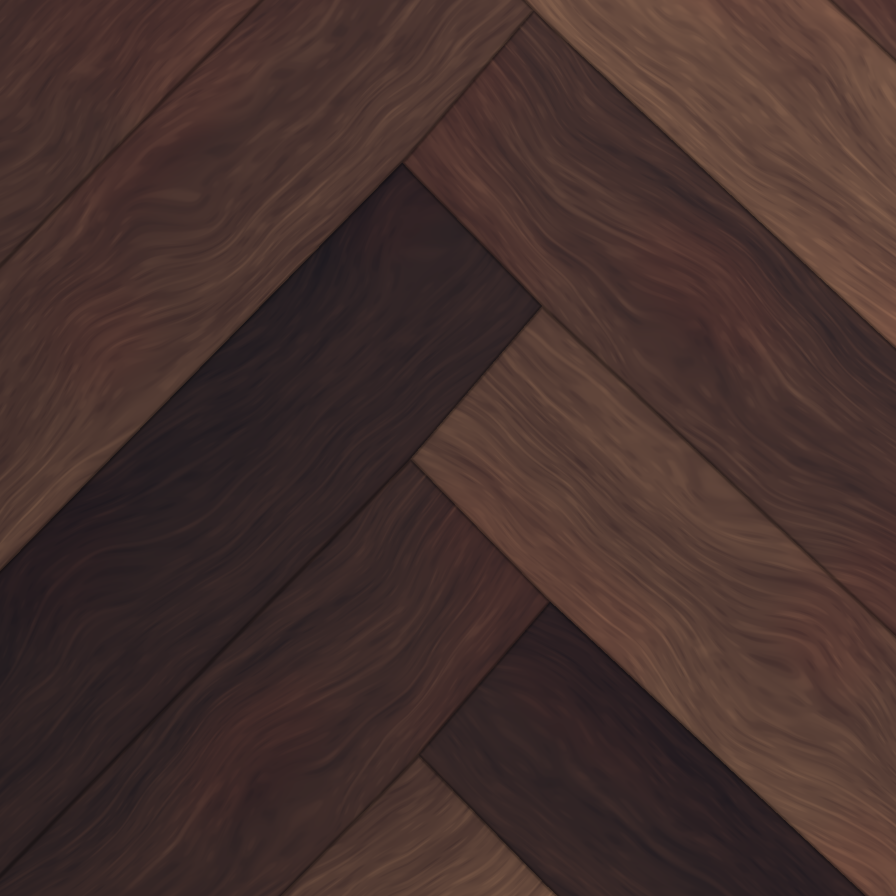
Write a WebGL 1 fragment shader that draws this texture.

```glsl
precision highp float;
// Dark walnut herringbone floor: one zigzag seam of diagonal planks with wavy grain.
uniform vec2 u_resolution;

float hash(vec2 p) {
  vec3 q = fract(vec3(p.xyx) * 0.1031);
  q += dot(q, q.yzx + 33.33);
  return fract((q.x + q.y) * q.z);
}

float noise(vec2 p) {
  vec2 i = floor(p), f = fract(p);
  f = f * f * (3.0 - 2.0 * f);
  return mix(mix(hash(i), hash(i + vec2(1.0, 0.0)), f.x),
             mix(hash(i + vec2(0.0, 1.0)), hash(i + vec2(1.0, 1.0)), f.x), f.y);
}

// Lightness of each plank, counted down the seam; others are random
float plankTone(float id, bool left) {
  if (id < -2.5 || id > 2.5) return 0.2 + 0.4 * hash(vec2(id, 5.0));
  if (left) return id < -1.5 ? 0.38 : id < -0.5 ? 0.50 : id < 0.5 ? 0.06 : id < 1.5 ? 0.29 : 0.74;
  return id < -1.5 ? 0.76 : id < -0.5 ? 0.41 : id < 0.5 ? 0.67 : 0.12;
}

vec3 walnut(float tone) {
  vec3 dark = vec3(0.165, 0.128, 0.138);
  vec3 middle = vec3(0.265, 0.185, 0.172);
  vec3 light = vec3(0.445, 0.325, 0.262);
  return tone < 0.4 ? mix(dark, middle, max(tone, -0.2) / 0.4)
                    : mix(middle, light, (tone - 0.4) / 0.6);
}

vec3 parquet(vec2 p) {
  // Oblique lattice along both plank directions, bent slightly beside the seam
  vec2 d = vec2(p.x - 0.449, 0.818 - p.y);
  d.y += 0.144 * max(0.0, 0.455 - p.x) + 0.09 * max(0.0, p.x - 0.61);
  vec2 lattice = vec2(3.408 * d.x + 2.936 * d.y, 3.116 * d.y - 3.186 * d.x);
  vec2 cell = floor(lattice);
  bool left = cell.y >= cell.x;
  float id = left ? cell.x : cell.y;
  float across = fract(left ? lattice.x : lattice.y);
  float along = left ? lattice.y - id : lattice.x - id - 1.0;
  float seed = 40.0 * hash(vec2(id + 11.0, left ? 3.0 : 17.0));

  // Grain bends around slow swells in the wood
  float swell = noise(vec2(along * 1.1, across * 1.8) + seed);
  float ripple = noise(vec2(along * 3.5, across * 4.0) + seed + 9.0);
  float grain = across + 0.34 * swell + 0.05 * ripple + 0.05 * along;

  float band = noise(vec2(along * 0.6, grain * 7.0) + seed);
  float streak = noise(vec2(along * 1.3, grain * 19.0) + seed + 21.0);
  float fibre = noise(vec2(along * 5.0, grain * 46.0) + seed);
  float pore = noise(vec2(along * 9.0 + across * 8.0, grain * 66.0) + seed + 5.0);

  // Thin pale growth lines, broken into patches
  float ring = abs(fract(grain * 6.5 + 0.5 * band + seed) - 0.5);
  float vein = (1.0 - smoothstep(0.01, 0.085, ring))
             * smoothstep(0.35, 0.75, noise(vec2(along * 1.6, across * 3.0) + seed + 30.0));

  float base = plankTone(id, left);
  float contrast = 0.55 + 0.55 * base;
  float tone = base + 0.20 * (across - 0.5);
  tone += contrast * (0.30 * (band - 0.5) + 0.20 * (streak - 0.5) + 0.15 * (fibre - 0.5));
  tone += contrast * (0.20 * vein + 0.14 * smoothstep(0.62, 0.95, pore)
                      - 0.12 * smoothstep(0.6, 0.95, 1.0 - pore));
  vec3 color = walnut(tone);
  color *= mix(vec3(1.0), vec3(1.04, 0.96, 0.97), smoothstep(0.4, 0.8, swell));

  // Narrow dark joint with a faint shade beside it
  float edge = 0.226 * min(min(across, 1.0 - across), along);
  color *= 1.0 - 0.30 * (1.0 - smoothstep(0.0005, 0.0035, edge));
  color *= 1.0 - 0.08 * (1.0 - smoothstep(0.0, 0.012, edge));
  return color;
}

void main() {
  // Four samples per pixel smooth the joints and fibres
  vec3 color = vec3(0.0);
  for (int i = 0; i < 4; i++) {
    float k = float(i);
    vec2 offset = vec2(mod(k, 2.0), floor(k / 2.0)) * 0.5 - 0.25;
    color += 0.25 * parquet((gl_FragCoord.xy + offset) / u_resolution);
  }

  // Light falls from the upper right, with a dim left edge
  vec2 uv = gl_FragCoord.xy / u_resolution;
  color *= 0.91 + 0.10 * uv.x + 0.09 * uv.y;
  gl_FragColor = vec4(color, 1.0);
}
```
